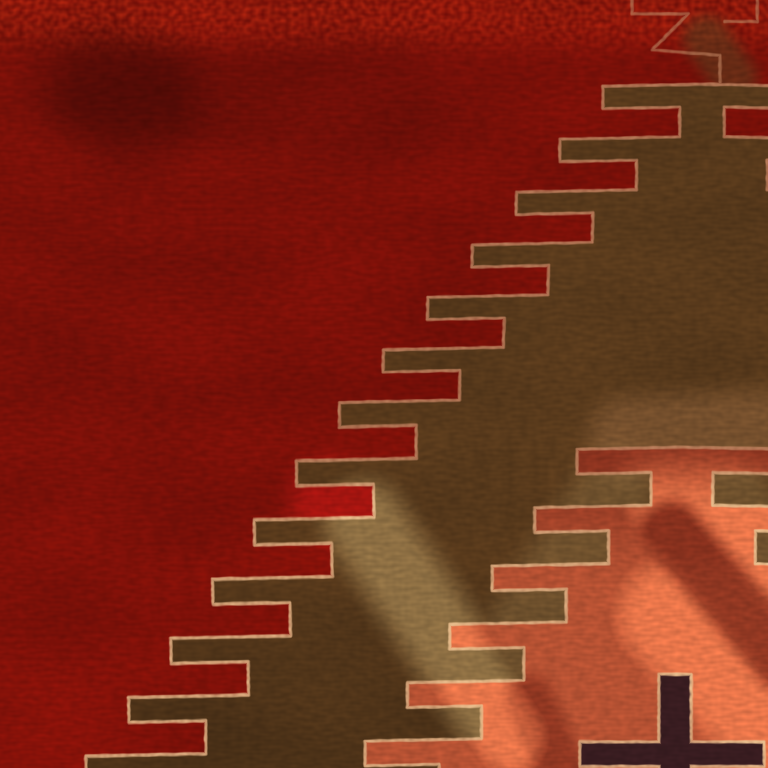
Reproduce this pattern procedurally as a three.js fragment shader.

```glsl
// Woven rug: olive serrated diamond around an orange one on red, crossed by sunlight.
varying vec2 vUv;

const vec3 RED = vec3(0.475, 0.062, 0.032);
const vec3 OLIVE = vec3(0.36, 0.235, 0.112);
const vec3 SUNLIT_OLIVE = vec3(0.58, 0.46, 0.28);
const vec3 RUST = vec3(0.53, 0.19, 0.115);
const vec3 ORANGE = vec3(0.91, 0.46, 0.29);
const vec3 PLUM = vec3(0.22, 0.11, 0.125);
const vec3 THREAD = vec3(0.71, 0.47, 0.34);
const vec3 SUNLIT_THREAD = vec3(0.91, 0.74, 0.55);
const float TOOTH_SHARE = 0.43;

// Gradient noise
vec2 gradientAt(vec2 cell) {
  float h = fract(sin(dot(cell, vec2(127.1, 311.7))) * 43758.55);
  return vec2(cos(6.2832 * h), sin(6.2832 * h));
}

float gradientNoise(vec2 p) {
  vec2 i = floor(p), f = fract(p);
  vec2 u = f * f * f * (f * (f * 6.0 - 15.0) + 10.0);
  vec2 e = vec2(1.0, 0.0);
  float low = mix(dot(gradientAt(i), f), dot(gradientAt(i + e), f - e), u.x);
  float high = mix(dot(gradientAt(i + e.yx), f - e.yx), dot(gradientAt(i + 1.0), f - 1.0), u.x);
  return mix(low, high, u.y);
}

// Distances
float segmentDistance(vec2 p, vec2 a, vec2 b) {
  vec2 ab = b - a;
  return length(p - a - ab * clamp(dot(p - a, ab) / dot(ab, ab), 0.0, 1.0));
}

float boxDistance(vec2 p, vec2 halfSize) {
  vec2 q = abs(p) - halfSize;
  return length(max(q, 0.0)) + min(max(q.x, q.y), 0.0);
}

// Signed distance to a serrated slope starting at y = 0, negative to its right
float serratedSlope(vec2 p, float tip, float notch, float shift, float pitch) {
  float row = floor(p.y / pitch);
  float d = 1.0;
  for (int i = -1; i <= 1; i++) {
    float r = row + float(i);
    vec2 a = vec2(tip - shift * r, r * pitch);
    vec2 b = vec2(notch - shift * r, (r + TOOTH_SHARE) * pitch);
    vec2 c = vec2(b.x, (r + 1.0) * pitch);
    d = min(d, segmentDistance(p, a, vec2(a.x, b.y)));
    d = min(d, segmentDistance(p, vec2(a.x, b.y), b));
    d = min(d, segmentDistance(p, b, c));
    d = min(d, segmentDistance(p, c, vec2(a.x - shift, c.y)));
  }
  float edge = (fract(p.y / pitch) < TOOTH_SHARE ? tip : notch) - shift * row;
  return max(p.x > edge ? -d : d, -p.y);
}

float mirrorX(float x, float axis) { return axis - abs(x - axis); }
float fill(float d) { return 1.0 - smoothstep(-0.0013, 0.0013, d); }
float stitch(float d) { return 1.0 - smoothstep(0.0006, 0.0036, abs(d)); }

float streak(vec2 p, vec2 a, vec2 b, float radius) {
  return 1.0 - smoothstep(radius * 0.4, radius * 1.3, segmentDistance(p, a, b));
}

// Broken zigzag above the outer diamond
float crownDistance(vec2 p) {
  vec2 a = vec2(0.823, 0.018), b = vec2(0.896, 0.018), c = vec2(0.849, 0.065);
  vec2 e = vec2(0.9375, 0.072), f = vec2(0.986, 0.028);
  float d = min(segmentDistance(p, vec2(a.x, 0.0), a), segmentDistance(p, a, b));
  d = min(d, min(segmentDistance(p, b, c), segmentDistance(p, c, e)));
  d = min(d, segmentDistance(p, e, vec2(e.x, 0.11)));
  return min(d, min(segmentDistance(p, vec2(0.944, f.y), f), segmentDistance(p, f, vec2(f.x, 0.0))));
}

void main() {
  vec2 p = vec2(vUv.x, 1.0 - vUv.y);
  float weave = gradientNoise(p * vec2(55.0, 200.0));
  float mottle = gradientNoise(p * vec2(6.0, 13.0));
  float fuzz = gradientNoise(p * 130.0);
  vec2 q = p + 0.001 * vec2(fuzz, weave);

  // Outer diamond: rows grow taller below the bend, and the slope sags midway
  vec2 o = vec2(mirrorX(q.x, 0.914), q.y - 0.112);
  o.y += 0.022 * (o.x - 0.80 + 0.75 * o.y);
  float bend = 0.414;
  o.y = min(o.y, bend) + max(o.y - bend, 0.0) * 0.904;
  o += vec2(0.0065, 0.003) * (1.0 - smoothstep(0.0, 0.36, abs(o.y - 0.45)));
  float outer = serratedSlope(o, 0.785, 0.885, 0.0561, 0.069);

  // Inner diamond
  vec2 n = vec2(mirrorX(q.x, 0.888), q.y - 0.584);
  n.y += 0.02 * (n.x - 0.80 + 0.73 * n.y);
  float inner = serratedSlope(n, 0.7513, 0.8477, 0.0552, 0.076);

  // Cross
  float crossShape = min(boxDistance(q - vec2(0.879, 0.982), vec2(0.021, 0.104)),
                         boxDistance(q - vec2(0.875, 0.982), vec2(0.120, 0.016)));

  // Sunlight and shadow
  float beam = streak(p, vec2(0.475, 0.68), vec2(0.665, 0.96), 0.06);
  float glow = streak(p, vec2(0.90, 0.63), vec2(1.0, 0.72), 0.10);
  glow = max(glow, streak(p, vec2(0.87, 0.80), vec2(1.0, 0.95), 0.09));
  glow *= smoothstep(0.56, 0.67, p.y);
  float shade = streak(p, vec2(0.875, 0.69), vec2(1.02, 0.86), 0.042);
  shade = max(shade, streak(p, vec2(0.69, 0.91), vec2(0.74, 1.02), 0.036));
  float sun = max(beam, glow * (1.0 - 0.75 * shade));

  // Red ground with a rough band along the top
  float topBand = 1.0 - smoothstep(0.02, 0.085, p.y);
  vec3 ground = RED * (1.0 + 0.11 * mottle + 0.08 * smoothstep(0.5, 1.0, p.y));
  ground *= 1.0 - 0.20 * streak(p, vec2(0.13, 0.11), vec2(0.17, 0.13), 0.10);
  ground *= 1.0 - 0.10 * streak(p, vec2(0.15, 0.12), vec2(0.50, 0.13), 0.08);
  ground += topBand * vec3(0.07, 0.03, 0.01) * (1.0 + 2.0 * fuzz);
  ground += vec3(0.18, 0.02, 0.03) * streak(p, vec2(0.43, 0.65), vec2(0.47, 0.67), 0.06);
  ground = mix(ground, OLIVE, 0.6 * streak(p, vec2(0.92, 0.05), vec2(0.955, 0.10), 0.035));

  // Olive and orange fields
  vec3 olive = OLIVE * (0.95 + 0.10 * mottle - 0.12 * smoothstep(0.65, 1.0, p.y));
  olive += vec3(0.12, 0.09, 0.07) * streak(p, vec2(0.82, 0.57), vec2(1.0, 0.56), 0.06);
  float dapple = streak(p, vec2(0.80, 0.64), vec2(0.65, 0.87), 0.06);
  dapple = max(dapple, streak(p, vec2(0.95, 0.63), vec2(1.0, 0.71), 0.05));
  olive = mix(olive, SUNLIT_OLIVE, max(0.9 * beam, 0.4 * dapple));
  float warmth = 0.48 * smoothstep(0.57, 0.78, p.y);
  vec3 orange = mix(RUST, ORANGE, clamp(max(warmth, sun) - 0.38 * shade, 0.0, 1.0));

  // Layers, then pale outlines
  vec3 color = mix(ground, olive, fill(outer));
  color = mix(color, orange, fill(inner));
  color = mix(color, PLUM, fill(crossShape));
  color *= 1.0 + 0.13 * weave + 0.07 * fuzz;
  float outline = max(max(stitch(outer), stitch(inner)), stitch(crossShape));
  outline = max(outline, 0.75 * stitch(crownDistance(q)));
  vec3 thread = mix(THREAD, SUNLIT_THREAD, max(sun, 0.7 * smoothstep(0.55, 0.75, p.y)));
  color = mix(color, thread, outline * (0.9 + 0.25 * fuzz));
  gl_FragColor = vec4(clamp(color, 0.0, 1.0), 1.0);
}
```
